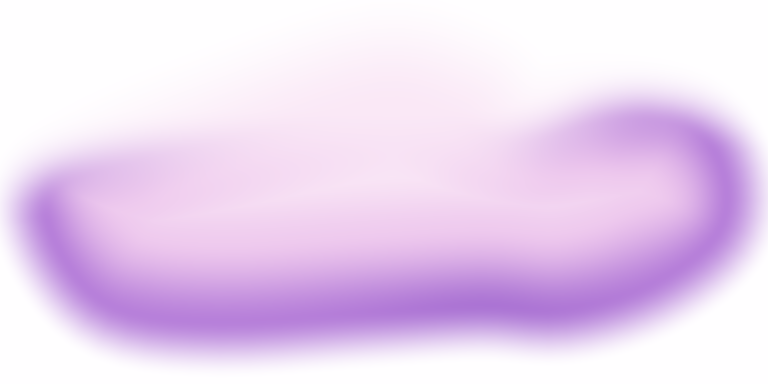
This background is drawn by a Shadertoy shader. Its source:

```glsl
const vec3 PAPER  = vec3(1.0, 0.996, 1.0);
const vec3 BLUSH  = vec3(0.98, 0.91, 0.965);
const vec3 ORCHID = vec3(0.93, 0.78, 0.93);
const vec3 PURPLE = vec3(0.71, 0.49, 0.85);
const vec3 VIOLET = vec3(0.65, 0.43, 0.82);

const float HALO = 0.15;       // reach of the outer fade
const float RIM_WIDTH = 0.21;  // depth of the purple rim
const float SIDE_WIDTH = 0.62; // relative rim depth at both ends
const int STEPS = 5;           // segments per spline span
const int COUNT = 17;

// Control points of the closed outline, counter-clockwise from the left
const vec2 OUTLINE[COUNT] = vec2[COUNT](
    vec2(0.117, 0.505), vec2(0.161, 0.336), vec2(0.30, 0.198),
    vec2(0.573, 0.161), vec2(0.964, 0.185), vec2(1.25, 0.203),
    vec2(1.471, 0.193), vec2(1.693, 0.258), vec2(1.865, 0.388),
    vec2(1.885, 0.544), vec2(1.784, 0.693), vec2(1.563, 0.74),
    vec2(1.38, 0.735), vec2(1.25, 0.83), vec2(0.977, 0.89),
    vec2(0.52, 0.74), vec2(0.22, 0.61));

vec2 catmullRom(vec2 a, vec2 b, vec2 c, vec2 d, float t) {
    return b + 0.5 * t * (c - a + t * (2.0 * a - 5.0 * b + 4.0 * c - d
             + t * (3.0 * (b - c) + d - a)));
}

// Signed distance to the smooth outline, positive inside
float outlineDistance(vec2 p) {
    float nearest = 1e5;
    float side = -1.0;
    vec2 a = OUTLINE[0];
    for (int i = 0; i < COUNT; i++) {
        vec2 k0 = OUTLINE[(i + COUNT - 1) % COUNT];
        vec2 k1 = OUTLINE[i];
        vec2 k2 = OUTLINE[(i + 1) % COUNT];
        vec2 k3 = OUTLINE[(i + 2) % COUNT];
        for (int j = 1; j <= STEPS; j++) {
            vec2 b = catmullRom(k0, k1, k2, k3, float(j) / float(STEPS));
            vec2 edge = b - a;
            vec2 rel = p - a;
            vec2 gap = rel - edge * clamp(dot(rel, edge) / dot(edge, edge), 0.0, 1.0);
            nearest = min(nearest, dot(gap, gap));
            // Crossing test with a horizontal ray
            if ((a.y > p.y) != (b.y > p.y) && rel.x < edge.x * rel.y / edge.y) side = -side;
            a = b;
        }
    }
    return side * sqrt(nearest);
}

void mainImage(out vec4 fragColor, in vec2 fragCoord) {
    vec2 p = fragCoord / iResolution.xy * vec2(2.0, 1.0);
    float d = outlineDistance(p);

    // Rim strength fades upward, reaching higher on the right
    float lift = 0.18 * smoothstep(1.25, 1.7, p.x);
    float strength = 1.0 - smoothstep(0.42, 0.72, p.y - lift);

    // Purple rim, orchid band, pale heart
    float depth = d / mix(1.0, SIDE_WIDTH, smoothstep(0.6, 0.9, abs(p.x - 1.0)));
    vec2 pool = (p - vec2(1.27, 0.22)) / vec2(0.32, 0.13);
    vec3 rim = mix(PURPLE, VIOLET, 0.8 * exp(-dot(pool, pool)));
    vec3 body = mix(rim, ORCHID, smoothstep(-0.02, RIM_WIDTH, depth));
    body = mix(body, BLUSH, smoothstep(0.15, 0.42, depth));
    body = mix(BLUSH, body, strength);

    // Soft edge, broader around the pale top
    float cover = smoothstep(-HALO, mix(0.17, 0.01, strength), d);
    fragColor = vec4(mix(PAPER, body, cover), 1.0);
}
```
